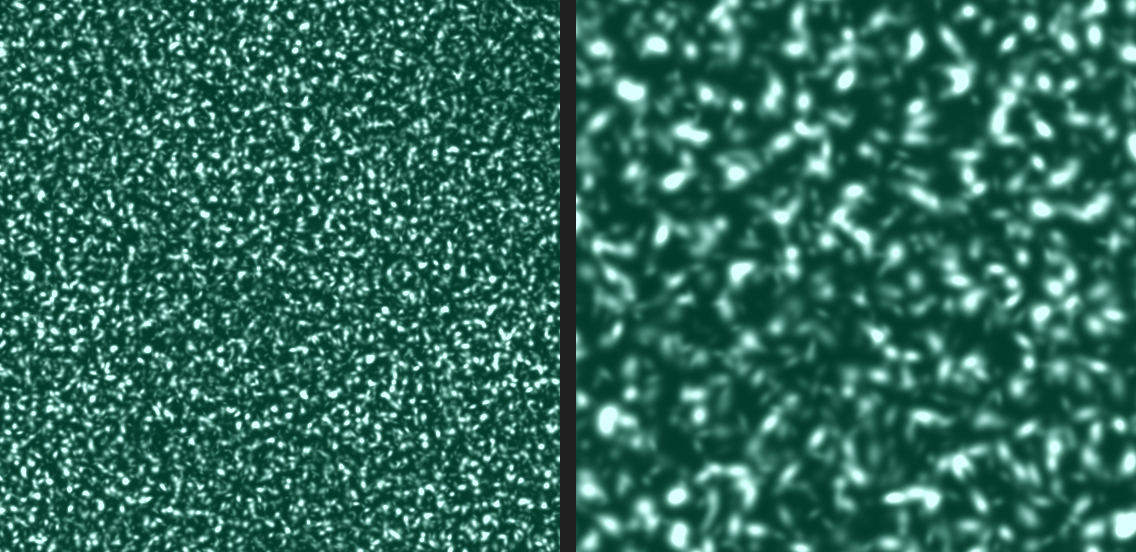
Left, the full canvas; right, a detail of the centre.
This texture is drawn by a WebGL 2 fragment shader. Its source:

```glsl
#version 300 es
precision highp float;
// Green glitter: soft, slightly stretched flakes scattered on jittered grids.
// Two coarse layers give the sparkles, a fine one the dim grain between them;
// layered sines vary the sparkle in broad patches, and a ramp colours the sum.
uniform vec2 u_resolution;
out vec4 fragColor;

vec3 hash3(vec2 p) {
    vec3 q = fract(p.xyx * vec3(0.1031, 0.1030, 0.0973));
    q += dot(q, q.yxz + 33.33);
    return fract((q.xxy + q.yzz) * q.zyx);
}

mat2 rotation(float angle) {
    float c = cos(angle), s = sin(angle);
    return mat2(c, s, -s, c);
}

// Sum of the soft flakes around p, one in each unit cell
float flakes(vec2 p, float seed, float radius, float dimmest, float brightest) {
    vec2 cell = floor(p);
    float light = 0.0;
    for (int y = -1; y <= 1; y++) {
        for (int x = -1; x <= 1; x++) {
            vec2 id = cell + vec2(x, y);
            vec3 place = hash3(id + seed);
            vec3 form = hash3(id + seed + 71.7);
            vec2 d = rotation(form.x * 3.14159) * (p - id - place.xy);
            float stretch = mix(1.0, 1.9, form.y);
            float size = radius * mix(0.8, 1.2, form.z);
            float falloff = (d.x * d.x / stretch + d.y * d.y * stretch) / (size * size);
            light += mix(dimmest, brightest, place.z) * exp(-falloff);
        }
    }
    return light;
}

// Broad, slightly slanted patches from warped sines, about -1 to 1
float patches(vec2 p) {
    p += 0.06 * sin(p.yx * vec2(9.0, 7.0) + vec2(1.3, 4.1));
    float broad = sin(p.x * 5.0 + p.y * 11.0 + 0.6) * sin(p.y * 8.0 - p.x * 4.0 + 2.0);
    float middle = sin(p.x * 17.0 - p.y * 12.0 + 1.0) * sin(p.y * 27.0 + p.x * 9.0);
    float small = sin(p.x * 46.0 + p.y * 21.0) * sin(p.y * 53.0 - p.x * 18.0 + 3.0);
    return 0.45 * broad + 0.35 * middle + 0.3 * small;
}

void main() {
    vec2 uv = gl_FragCoord.xy / u_resolution.x;

    // Sparkle fades towards the upper right corner
    float corner = smoothstep(0.35, 1.0, uv.x) * smoothstep(0.4, 0.9, uv.y);
    float density = 1.03 + 0.32 * patches(uv) - 0.25 * corner;

    // Bright flakes on two turned grids, then the fine grain
    float sparkle = flakes(rotation(0.35) * uv * 40.0 + 60.0, 11.0, 0.2, 0.25, 1.4)
                  + flakes(rotation(1.1) * uv * 41.0 + 90.0, 37.0, 0.2, 0.25, 1.4);
    float grain = flakes(rotation(0.7) * uv * 85.0 + 120.0, 53.0, 0.31, 0.0, 0.42);
    float tone = density * sparkle + grain - 0.03 + 0.04 * (density - 1.0);
    tone = min(tone, 1.15);

    // Deep green to pale mint, a little greener in the middle tones
    vec3 color = mix(vec3(0.03, 0.25, 0.19), vec3(0.75, 0.96, 0.92), tone);
    color += vec3(-0.08, 0.04, 0.0) * max(tone * (1.0 - tone), 0.0);
    fragColor = vec4(clamp(color, 0.0, 1.0), 1.0);
}
```
